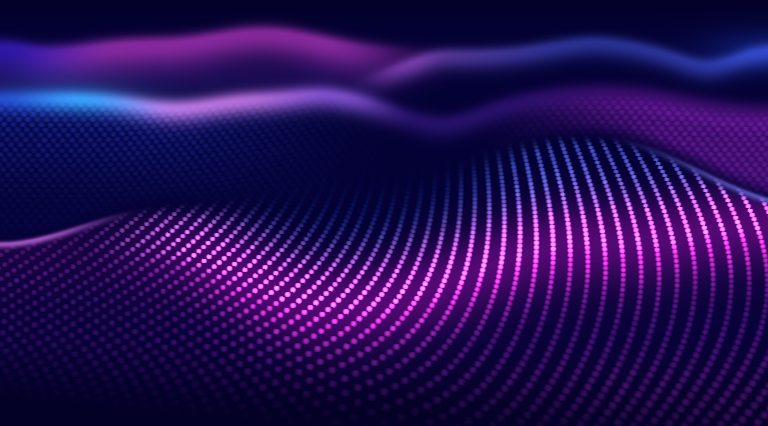
Reproduce this background procedurally as a Shadertoy shader.

```glsl
// Rolling waves of luminous dots under blurred, glowing ridges on deep navy.
// Dots sit on a bent lattice; its screen-space Jacobian keeps each dot round.
// Ridges and colour bands are height curves built from bumps and smooth steps.

const float ASPECT = 1.81;
const vec3 NAVY = vec3(0.014, 0.004, 0.205);
const vec3 MAGENTA = vec3(0.86, 0.22, 0.60);
const vec3 VIOLET = vec3(0.36, 0.08, 0.36);
const vec3 LAVENDER = vec3(0.66, 0.56, 0.76);
const vec3 BLUE = vec3(0.08, 0.20, 0.44);
const vec3 CYAN = vec3(0.14, 0.46, 0.56);

float hash(vec2 p) {
    vec3 q = fract(p.xyx * 0.1031);
    q += dot(q, q.yzx + 33.33);
    return fract((q.x + q.y) * q.z);
}

float bump(float x, float centre, float width) {
    float d = (x - centre) / width;
    return exp(-d * d);
}

// Soft line with separate widths above and below
float glow(float d, float above, float below) {
    return bump(d, 0.0, d > 0.0 ? above : below);
}

// Height curves
float upperLeftRidge(float x) {
    return 0.872 + 0.05 * bump(x, 0.62, 0.2) + 0.018 * bump(x, 0.3, 0.14)
         + 0.018 * bump(x, 0.0, 0.08);
}

float upperRightRidge(float x) {
    return 0.80 + 0.07 * smoothstep(0.80, 1.06, x) + 0.03 * bump(x, 1.4, 0.15)
         - 0.025 * bump(x, 1.67, 0.09) + 0.012 * smoothstep(1.65, 1.81, x);
}

float middleRidge(float x) {
    return 0.768 - 0.022 * bump(x, 0.41, 0.13) + 0.010 * bump(x, 0.76, 0.09)
         - 0.058 * bump(x, 1.04, 0.14) + 0.015 * bump(x, 1.42, 0.15)
         - 0.03 * smoothstep(1.5, 1.8, x);
}

float frontCrest(float x) {
    return 0.427 + 0.085 * smoothstep(0.0, 0.4, x)
         + 0.165 * smoothstep(0.85, 1.35, x) - 0.16 * smoothstep(1.4, 1.9, x);
}

float brightBand(float x) {
    return 0.425 - 0.135 * smoothstep(0.35, 0.78, x)
         + 0.145 * smoothstep(0.82, 1.4, x) + 0.04 * smoothstep(1.45, 1.81, x);
}

// Strands lean right on the left side and arch back near the right crest
vec2 frontLattice(vec2 p) {
    float h = p.y - 0.33;
    float lean = 1.6 / (1.0 + exp(5.0 * (p.x - 0.85)));
    float arch = 0.8 + 0.6 * smoothstep(1.1, 1.8, p.x);
    return vec2(23.5 * (p.x - lean * h + arch * h * h),
                (50.0 + 52.0 * p.y) * p.y + 9.0 * p.x);
}

vec2 farLattice(vec2 p) {
    return vec2(46.0 * (p.x + 0.8 * p.y),
                84.0 * (p.y - 0.1 * p.x + 0.03 * sin(4.0 * p.x)));
}

// Round dots of a given radius, one per lattice cell
float dots(vec2 lattice, float radius, float blur) {
    mat2 toLattice = mat2(dFdx(lattice), dFdy(lattice));
    vec2 offset = inverse(toLattice) * (fract(lattice) - 0.5) / iResolution.y;
    float edge = blur + 0.7 / iResolution.y;
    float disc = 1.0 - smoothstep(radius - edge, radius + edge, length(offset));
    return disc * (0.8 + 0.2 * hash(floor(lattice)));
}

vec3 farRidges(vec2 p) {
    float left = 1.0 - smoothstep(0.75, 1.08, p.x);
    float right = smoothstep(0.80, 1.0, p.x);
    vec3 upper = mix(vec3(0.15, 0.08, 0.42), vec3(0.50, 0.15, 0.40), smoothstep(0.0, 0.3, p.x));
    vec3 col = upper * left * glow(p.y - upperLeftRidge(p.x), 0.02, 0.055);
    vec3 rightTint = mix(vec3(0.34, 0.20, 0.36), vec3(0.14, 0.18, 0.36), smoothstep(0.9, 1.4, p.x));
    col += rightTint * right * glow(p.y - upperRightRidge(p.x), 0.018, 0.034);
    col += BLUE * 0.5 * bump(p.x, 1.81, 0.16) * bump(p.y, 0.88, 0.05);

    // Middle ridge runs from cyan through pink to violet
    float d = p.y - middleRidge(p.x);
    vec3 tint = mix(BLUE, CYAN, smoothstep(0.0, 0.2, p.x));
    tint = mix(tint, vec3(0.66, 0.40, 0.58), smoothstep(0.20, 0.42, p.x));
    tint = mix(tint, vec3(0.42, 0.28, 0.52), smoothstep(0.55, 0.8, p.x));
    tint = mix(tint, vec3(0.13, 0.06, 0.20), smoothstep(0.8, 0.98, p.x));
    tint = mix(tint, VIOLET * 0.5, smoothstep(1.1, 1.5, p.x));
    col += tint * glow(d, 0.022, 0.034);
    col += CYAN * 0.3 * bump(p.x, 0.18, 0.25) * glow(d, 0.06, 0.02);
    col += vec3(0.07, 0.03, 0.10) * left * bump(p.y, 0.82, 0.05);
    return col;
}

vec3 farDots(vec2 p, float crest) {
    float behind = smoothstep(-0.01, 0.05, p.y - crest);
    float below = smoothstep(-0.01, 0.04, middleRidge(p.x) - p.y);
    float left = (1.0 - smoothstep(0.3, 0.95, p.x)) * mix(0.2, 1.0, smoothstep(0.5, 0.72, p.y));
    float right = smoothstep(1.1, 1.6, p.x);
    float disc = dots(farLattice(p), 0.0058, 0.003);
    vec3 tint = BLUE * left * 0.5 + VIOLET * right * 0.45;
    vec3 haze = vec3(0.015, 0.02, 0.08) * left + VIOLET * 0.55 * right;
    return behind * below * (tint * disc + haze);
}

vec3 frontWave(vec2 p, float crest) {
    // The crest dissolves into the dark hollow at the centre
    float hollow = bump(p.x, 0.85, 0.3);
    float inside = smoothstep(-0.005 - 0.09 * hollow, 0.025 + 0.05 * hollow, crest - p.y);
    float d = p.y - brightBand(p.x);
    float strength = mix(0.2, 1.0, smoothstep(0.2, 0.65, p.x));
    float core = glow(d, 0.09, 0.10) * strength;
    float upper = glow(d, 0.18, 0.03) * smoothstep(0.15, 0.5, p.x);
    float lower = smoothstep(0.05, -0.1, d) * smoothstep(0.04, 0.27, p.y + 0.10 * p.x);
    vec3 tint = MAGENTA * core + VIOLET * lower * mix(0.45, 0.65, smoothstep(0.2, 0.8, p.x));
    tint += mix(LAVENDER, BLUE, smoothstep(0.08, 0.23, d)) * upper * 0.8;
    tint += vec3(0.24, 0.28, 0.50) * smoothstep(1.0, 1.3, p.x) * smoothstep(0.03, 0.18, d);
    tint += BLUE * 0.3 * hollow * smoothstep(0.05, 0.15, d);
    float near = smoothstep(0.36, 0.0, p.y);
    float disc = dots(frontLattice(p), 0.0054 + 0.003 * near, 0.002 + 0.003 * near);
    vec3 haze = vec3(0.32, 0.03, 0.25) * core * 0.95 + VIOLET * lower * 0.06;
    return inside * (tint * disc + haze);
}

void mainImage(out vec4 fragColor, in vec2 fragCoord) {
    vec2 p = fragCoord / iResolution.xy * vec2(ASPECT, 1.0);
    float crest = frontCrest(p.x);
    vec3 col = NAVY * mix(0.7, 1.0, smoothstep(0.0, 0.25, p.y) * smoothstep(1.05, 0.88, p.y));
    col += farRidges(p) + farDots(p, crest) + frontWave(p, crest);

    // Lit rim at both ends of the front crest
    float rim = glow(p.y - crest, 0.006, 0.010);
    col += vec3(0.75, 0.38, 0.66) * rim * (1.0 - smoothstep(0.08, 0.36, p.x)) * 0.8;
    col += vec3(0.36, 0.38, 0.60) * rim * smoothstep(1.4, 1.8, p.x) * 0.8;
    fragColor = vec4(min(col, 1.0), 1.0);
}
```
